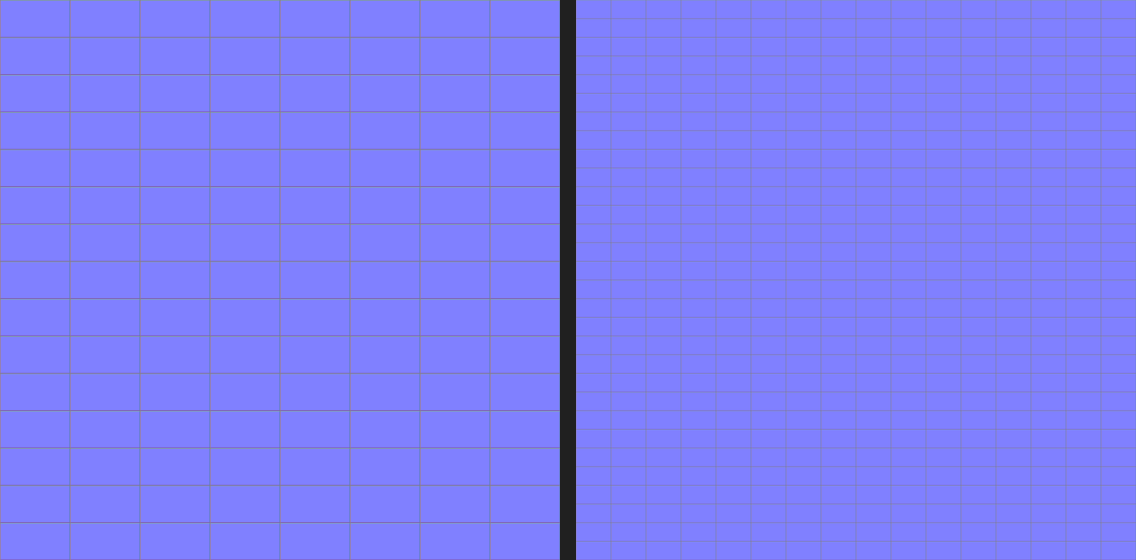
Left: one tile. Right: repeated 2 by 2.
Give the GLSL for this texture map, as a WebGL 1 fragment shader.

```glsl
precision highp float;
// Tangent-space normal map of flat rectangular tiles, 8 across and 15 down,
// stacked in straight columns. Each hairline V joint has two sloped walls,
// whose slopes are area-averaged over the pixel for smooth edges.

uniform vec2 u_resolution;

// Share of a pixel, centred at d, that lies between lo and hi on each axis.
vec2 coverage(vec2 d, vec2 lo, vec2 hi, vec2 pixel) {
  vec2 overlap = min(d + 0.5 * pixel, hi) - max(d - 0.5 * pixel, lo);
  return clamp(overlap / pixel, 0.0, 1.0);
}

// Signed offset to the nearest joint on each axis, in canvas units.
vec2 jointOffset(vec2 uv, vec2 tiles) {
  return (fract(uv * tiles + 0.5) - 0.5) / tiles;
}

void main() {
  vec2 pixel = 1.0 / u_resolution;
  vec2 uv = gl_FragCoord.xy * pixel;

  // The joints sit slightly right of and below the grid lines.
  vec2 d = jointOffset(uv + vec2(-0.00035, 0.00035), vec2(8.0, 15.0));

  // The two walls of each joint tilt in opposite directions.
  vec2 wallWidth = vec2(0.00127);
  vec2 before = coverage(d, -wallWidth, vec2(0.0), pixel);
  vec2 after = coverage(d, vec2(0.0), wallWidth, pixel);

  // The axes are swapped in the factor so that crossings flatten the tilt.
  vec2 flatPart = 1.0 - 0.65 * clamp(before + after, 0.0, 1.0);
  vec2 tilt = vec2(-0.33, 0.33) * (before - after) * flatPart.yx;
  float facing = flatPart.x * flatPart.y;

  gl_FragColor = vec4(vec3(tilt, facing) * 0.5 + 0.501, 1.0);
}
```
